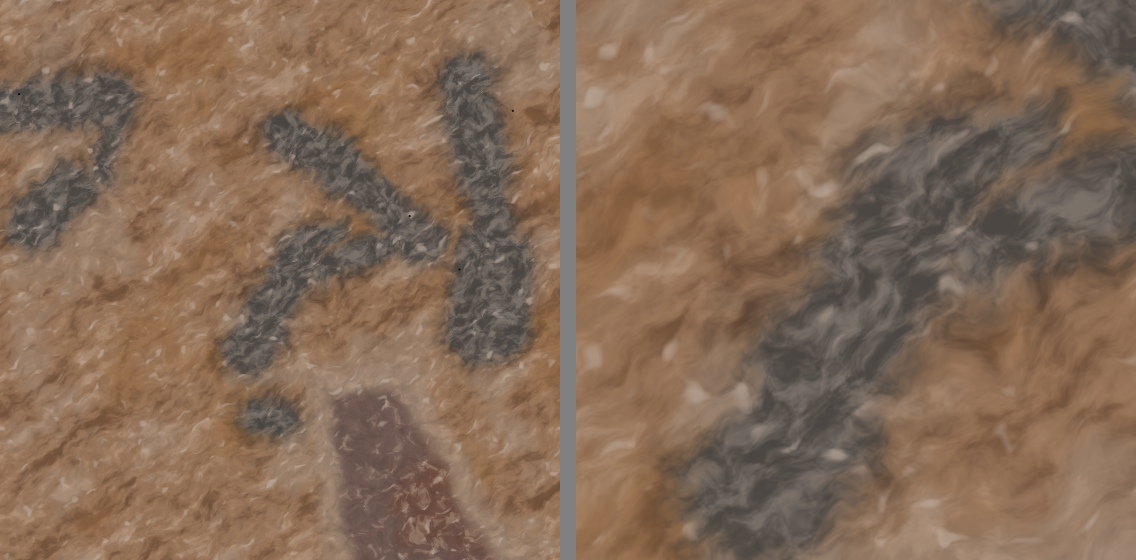
Left: the whole. Right: its middle third, enlarged.
Write a Shadertoy shader that draws this texture.

```glsl
// Weathered ochre rock with slanted grain, worn charcoal strokes and a pale-rimmed scar.
const vec3 TAN = vec3(0.585, 0.448, 0.342);
const vec3 LIGHT = vec3(0.655, 0.535, 0.440);
const vec3 DARK = vec3(0.455, 0.325, 0.235);
const vec3 OCHRE = vec3(0.590, 0.420, 0.265);
const vec3 PALE = vec3(0.610, 0.520, 0.450);
const vec3 GLINT = vec3(0.760, 0.690, 0.640);
const vec3 CHARCOAL = vec3(0.285, 0.270, 0.260);
const vec3 ASH = vec3(0.475, 0.445, 0.420);
const vec3 SCAR = vec3(0.430, 0.345, 0.315);
const vec3 RUST = vec3(0.440, 0.290, 0.235);
const float GRAIN_ANGLE = 0.66;
const float EDGE_SOFTNESS = 0.017;
const float SPECK_RADIUS = 0.0024;

// Painted strokes: start and end points, then half widths
const int STROKES = 12;
const vec4 STROKE[STROKES] = vec4[STROKES](
    vec4(-0.02, 0.80, 0.19, 0.825), vec4(0.21, 0.79, 0.18, 0.69),
    vec4(0.12, 0.66, 0.06, 0.60), vec4(0.51, 0.755, 0.60, 0.715),
    vec4(0.61, 0.70, 0.76, 0.565), vec4(0.60, 0.583, 0.52, 0.57),
    vec4(0.54, 0.55, 0.445, 0.37), vec4(0.465, 0.262, 0.50, 0.25),
    vec4(0.83, 0.85, 0.86, 0.70), vec4(0.87, 0.67, 0.885, 0.59),
    vec4(0.88, 0.53, 0.87, 0.42), vec4(0.70, 0.57, 0.57, 0.515));
const float HALF_WIDTH[STROKES] = float[STROKES](
    0.046, 0.022, 0.046, 0.042, 0.041, 0.023,
    0.043, 0.032, 0.050, 0.034, 0.072, 0.026);

float hash(vec2 p) {
    vec3 q = fract(vec3(p.xyx) * 0.1031);
    q += dot(q, q.yzx + 33.33);
    return fract((q.x + q.y) * q.z);
}

float cornerSlope(vec2 cell, vec2 offset) {
    float a = 6.2832 * hash(cell);
    return dot(vec2(cos(a), sin(a)), offset);
}

// Gradient noise, roughly -0.7 to 0.7
float noise(vec2 p) {
    vec2 i = floor(p), f = p - i;
    vec2 u = f * f * f * (f * (f * 6.0 - 15.0) + 10.0);
    vec2 e = vec2(1.0, 0.0);
    return mix(mix(cornerSlope(i, f), cornerSlope(i + e, f - e), u.x),
               mix(cornerSlope(i + e.yx, f - e.yx), cornerSlope(i + 1.0, f - 1.0), u.x), u.y);
}

float fbm(vec2 p) {
    float sum = 0.0, amp = 0.65;
    for (int i = 0; i < 4; i++) {
        sum += amp * noise(p);
        p = p * 2.03 + 17.3;
        amp *= 0.6;
    }
    return sum;
}

float capsule(vec2 p, vec4 s, float r) {
    vec2 a = p - s.xy, b = s.zw - s.xy;
    return length(a - b * clamp(dot(a, b) / dot(b, b), 0.0, 1.0)) - r;
}

float paintDistance(vec2 p) {
    float d = 1.0;
    for (int i = 0; i < STROKES; i++) d = min(d, capsule(p, STROKE[i], HALF_WIDTH[i]));
    return d;
}

float scarDistance(vec2 p) {
    float left = 0.62 - 0.10 * p.y - p.x;
    float right = dot(p - vec2(0.72, 0.29), vec2(0.864, 0.504));
    return max(max(left, right), p.y - 0.305);
}

void mainImage(out vec4 fragColor, in vec2 fragCoord) {
    vec2 p = fragCoord / iResolution.y;
    vec2 warp = vec2(fbm(p * 9.0 + 3.0), fbm(p * 9.0 + 41.0));

    // Coordinates along and across the grain
    float c = cos(GRAIN_ANGLE), s = sin(GRAIN_ANGLE);
    vec2 g = mat2(c, -s, s, c) * (p + 0.025 * warp) + 5.0;
    float grain = fbm(g * vec2(7.0, 17.0));
    float fine = fbm(g * vec2(32.0, 62.0));
    float crumb = fbm(p * 42.0 + 2.0 * warp);
    float tint = fbm(p * 4.0 + 60.0);

    // Rock
    float tone = grain + 0.45 * fine;
    vec3 col = mix(DARK, TAN, smoothstep(-0.50, 0.02, tone));
    col = mix(col, LIGHT, smoothstep(0.02, 0.45, tone));
    col = mix(col, OCHRE, 0.55 * smoothstep(0.0, 0.4, tint - 0.3 * grain));
    col = mix(col, PALE, 0.5 * smoothstep(0.05, 0.4, -tint + 0.4 * grain));
    col *= 1.0 + 0.09 * fine + 0.05 * crumb;

    // Pale crust around the scar, with a thin shelf to its left
    float scar = scarDistance(p + 0.022 * warp);
    float rim = 1.0 - smoothstep(0.015, 0.065, scar);
    float shelf = abs(p.y - 0.325 + 0.02 * warp.y) + max(0.0, abs(p.x - 0.55) - 0.14);
    rim = max(rim, 0.7 * (1.0 - smoothstep(0.005, 0.022, shelf)));
    col = mix(col, PALE * (1.0 + 0.20 * crumb + 0.12 * fine), 0.8 * rim);

    // Scar interior
    float rust = smoothstep(-0.05, 0.3, 0.6 * tint + 0.4 * grain + 1.6 * (p.x - 0.75));
    vec3 inside = mix(SCAR, RUST, 0.7 * rust) * (1.0 + 0.22 * crumb);
    inside = mix(inside, PALE, 0.65 * smoothstep(0.08, 0.5, crumb + 0.5 * grain));
    col = mix(col, inside, 1.0 - smoothstep(-0.022, 0.014, scar));

    // Worn charcoal paint
    float d = paintDistance(p + 0.020 * warp) + 0.018 * fine + 0.012 * grain;
    float paint = 1.0 - smoothstep(-EDGE_SOFTNESS, EDGE_SOFTNESS, d);
    float halo = 1.0 - smoothstep(0.0, 0.045, d);
    float wear = smoothstep(-0.75, 0.05, 0.2 - 0.7 * grain - 0.5 * tint);
    vec3 pigment = mix(CHARCOAL, ASH, smoothstep(-0.35, 0.45, 0.7 * crumb + 0.8 * fine));
    col = mix(col, col * vec3(0.86, 0.87, 0.88), halo);
    col = mix(col, pigment, paint * (0.50 + 0.42 * wear));

    // Small shiny flecks lying along the grain
    float fleck = noise(g * vec2(44.0, 78.0) + 9.0) + 0.35 * grain + 0.2 * crumb;
    col = mix(col, GLINT, 0.55 * smoothstep(0.30, 0.62, fleck));

    // Sparse dark pits
    vec2 cell = floor(p * 9.0);
    vec2 pit = (cell + 0.2 + 0.6 * vec2(hash(cell + 7.0), hash(cell + 23.0))) / 9.0;
    float speck = 1.0 - smoothstep(0.4, 1.2, length(p - pit) / SPECK_RADIUS);
    col *= 1.0 - 0.8 * speck * step(0.92, hash(cell + 51.0));

    fragColor = vec4(clamp(col, 0.0, 1.0), 1.0);
}
```
